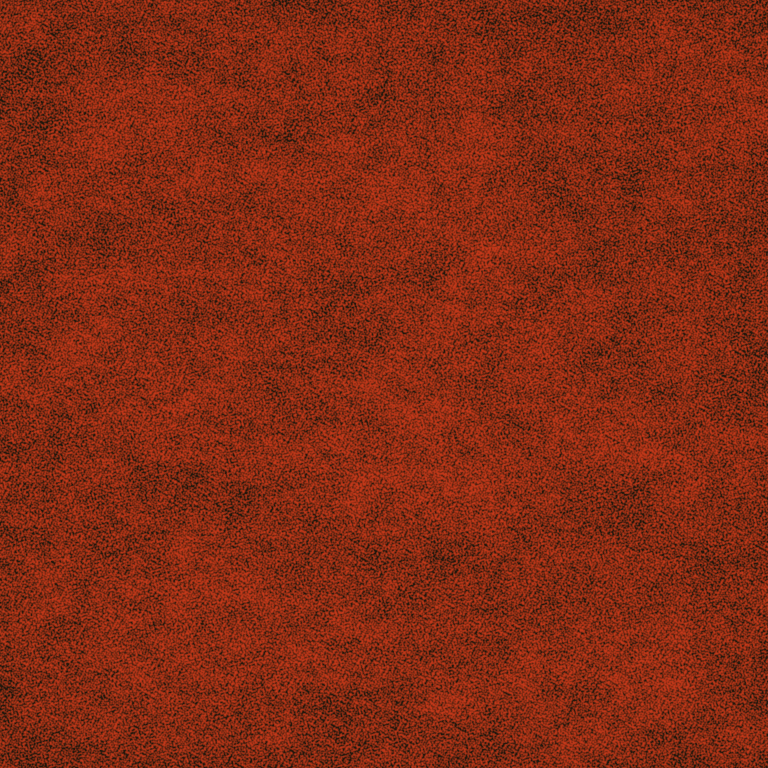
This texture is drawn by a Shadertoy shader. Its source:

```glsl
// Weights are in standard deviations of tone
const float FINE_FREQ = 345.0;
const float FINE_WEIGHT = 0.83;
const float COARSE_FREQ = 205.0;
const float COARSE_WEIGHT = 0.27;
const float CLOUD_FREQ = 4.3;
const float CLOUD_WEIGHT = 0.095; // of the widest octave
const float CLOUD_GAIN = 1.17;    // finer octaves are stronger
const int CLOUD_OCTAVES = 5;
const vec2 CLOUD_STRETCH = vec2(0.85, 1.18);
const float EDGE_WIDTH = 0.06;
const float EDGE_DARKENING = 0.45;
const float TONE_OFFSET = 0.08;
const float NOISE_GAIN = 4.63; // brings gradient noise to unit deviation
const float TAU = 6.2831853;

// Colour ramp from dark pits to lit fibres, placed by tone level
const int STOPS = 7;
const vec3 TONES[STOPS] = vec3[STOPS](
    vec3(0.13, 0.095, 0.05),
    vec3(0.27, 0.12, 0.06),
    vec3(0.37, 0.14, 0.07),
    vec3(0.47, 0.16, 0.07),
    vec3(0.56, 0.18, 0.08),
    vec3(0.68, 0.20, 0.09),
    vec3(0.76, 0.22, 0.10));
const float LEVELS[STOPS] = float[STOPS](-2.2, -1.5, -0.97, -0.41, 0.28, 1.2, 2.3);

float hash(ivec2 cell, uint seed) {
    uint h = uint(cell.x) * 1597334673u ^ uint(cell.y) * 3812015801u ^ seed * 2654435769u;
    h = (h ^ (h >> 16)) * 2146121005u;
    h = (h ^ (h >> 15)) * 2221713035u;
    h ^= h >> 16;
    return float(h >> 8) / 16777216.0;
}

float cornerSlope(ivec2 cell, ivec2 corner, vec2 local, uint seed) {
    float angle = TAU * hash(cell + corner, seed);
    return dot(vec2(cos(angle), sin(angle)), local - vec2(corner));
}

float gradientNoise(vec2 p, uint seed) {
    ivec2 cell = ivec2(floor(p));
    vec2 f = fract(p);
    vec2 fade = f * f * f * (f * (f * 6.0 - 15.0) + 10.0);
    float low = mix(cornerSlope(cell, ivec2(0, 0), f, seed),
                    cornerSlope(cell, ivec2(1, 0), f, seed), fade.x);
    float high = mix(cornerSlope(cell, ivec2(0, 1), f, seed),
                     cornerSlope(cell, ivec2(1, 1), f, seed), fade.x);
    return NOISE_GAIN * mix(low, high, fade.y);
}

mat2 rotation(float angle) {
    float c = cos(angle), s = sin(angle);
    return mat2(c, s, -s, c);
}

// Faint broad blotches with stronger small clumps, slightly wider than tall
float clouds(vec2 p) {
    float sum = 0.0;
    float freq = CLOUD_FREQ;
    float weight = CLOUD_WEIGHT;
    for (int i = 0; i < CLOUD_OCTAVES; i++) {
        vec2 q = rotation(0.12 * float(i - 2)) * p * CLOUD_STRETCH;
        sum += weight * gradientNoise(q * freq + 7.3 * float(i), uint(i + 10));
        freq *= 2.07;
        weight *= CLOUD_GAIN;
    }
    return sum;
}

// Dense felt grain, with rotated lattices to hide the grid
float grain(vec2 p) {
    return FINE_WEIGHT * gradientNoise(rotation(0.5) * p * FINE_FREQ, 1u)
         + COARSE_WEIGHT * gradientNoise(rotation(1.1) * p * COARSE_FREQ, 2u);
}

float edgeShade(vec2 uv) {
    vec2 border = min(uv, 1.0 - uv);
    vec2 shade = exp(-border / EDGE_WIDTH);
    return EDGE_DARKENING * max(shade.x * 0.7, shade.y);
}

vec3 toneColour(float tone) {
    vec3 colour = TONES[0];
    for (int i = 1; i < STOPS; i++) {
        float t = clamp((tone - LEVELS[i - 1]) / (LEVELS[i] - LEVELS[i - 1]), 0.0, 1.0);
        colour = mix(colour, TONES[i], t);
    }
    return colour;
}

void mainImage(out vec4 fragColor, in vec2 fragCoord) {
    vec2 uv = fragCoord / iResolution.xy;
    vec2 p = fragCoord / iResolution.y;
    float tone = grain(p) + clouds(p) - edgeShade(uv) + TONE_OFFSET;
    fragColor = vec4(toneColour(tone), 1.0);
}
```
